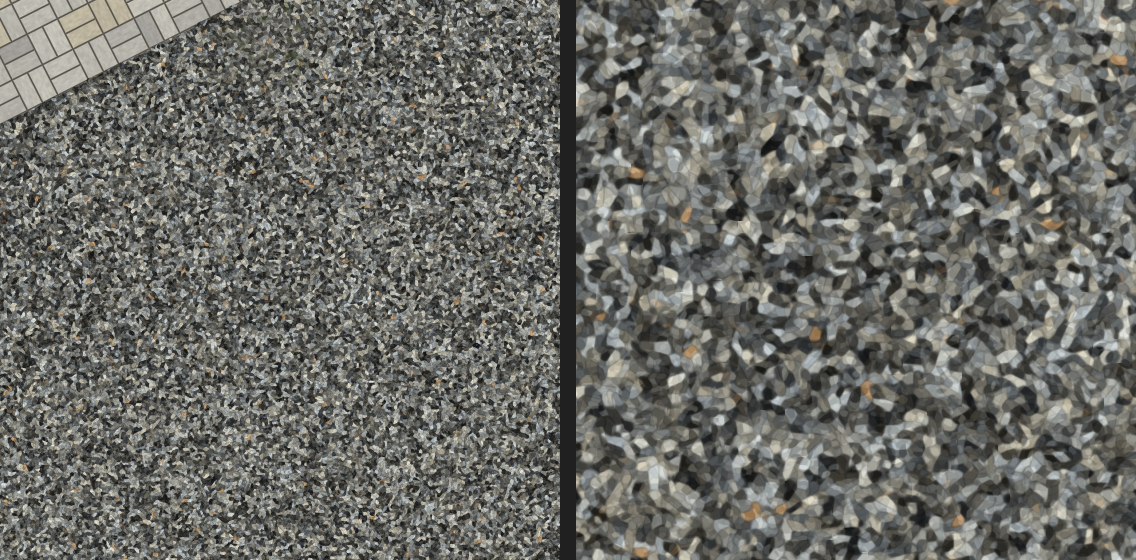
Left, the full canvas; right, a detail of the centre.
Give the GLSL for this texture, as a three.js fragment shader.

```glsl
varying vec2 vUv;

const float GRAIN_SCALE = 142.0;   // coarse grains across the canvas
const float FINE_SCALE = 225.0;    // chips between the grains
const float FINE_SHARE = 0.40;
const float GRAIN_STRETCH = 1.5;   // elongation of each grain
const float GRAIN_SHARPNESS = 12.0;
const float GAP_SHADE = 0.86;
const float TONE_DARK = 0.18;
const float TONE_LIGHT = 0.77;
const float TONE_BIAS = 1.25;
const float OCHRE_SHARE = 0.008;
const vec3 STONE_TINT = vec3(1.0, 1.005, 0.96);
const vec3 WARM_SHIFT = vec3(0.045, 0.005, -0.06);
const vec3 OCHRE = vec3(0.68, 0.55, 0.40);
const vec3 GRAVEL_MEAN = vec3(0.43, 0.43, 0.41);
const vec3 SOIL = vec3(0.46, 0.43, 0.38);
const vec3 WEED = vec3(0.22, 0.26, 0.14);
const vec2 WEED_CENTER = vec2(0.48, 0.93);

const vec2 PAVING_CORNER = vec2(0.0, 0.7775);
const float PAVING_ANGLE = 0.470;
const float PAVING_PHASE = 0.095;
const float BLOCK_SIZE = 0.061;    // a block holds two bricks
const vec3 BRICK_GREY = vec3(0.62, 0.61, 0.59);
const vec3 BRICK_PALE = vec3(0.76, 0.75, 0.71);
const vec3 BRICK_SAND = vec3(0.75, 0.71, 0.60);
const vec3 JOINT = vec3(0.34, 0.33, 0.30);

vec3 hash3(vec2 p) {
  vec3 h = fract(p.xyx * vec3(0.1031, 0.1030, 0.0973));
  h += dot(h, h.yxz + 33.33);
  return fract((h.xxy + h.yzz) * h.zyx);
}

float noise(vec2 p) {
  vec2 i = floor(p), f = fract(p);
  f = f * f * (3.0 - 2.0 * f);
  float low = mix(hash3(i).x, hash3(i + vec2(1.0, 0.0)).x, f.x);
  float high = mix(hash3(i + vec2(0.0, 1.0)).x, hash3(i + 1.0).x, f.x);
  return mix(low, high, f.y);
}

vec2 rotate(vec2 p, float angle) {
  float c = cos(angle), s = sin(angle);
  return vec2(c * p.x + s * p.y, c * p.y - s * p.x);
}

vec3 stoneColor(vec2 id) {
  vec3 h = hash3(id + 71.0);
  float tone = mix(TONE_DARK, TONE_LIGHT, pow(h.x, TONE_BIAS));
  vec3 stone = tone * STONE_TINT * (1.0 + (2.0 * h.y - 1.0) * WARM_SHIFT);
  return mix(stone, OCHRE, step(1.0 - OCHRE_SHARE, h.z));
}

// Soft cells, each stretched along its own direction
vec3 gravelLayer(vec2 p) {
  vec2 cell = floor(p);
  vec3 sum = vec3(0.0);
  float total = 0.0, nearest = 9.0, second = 9.0;
  for (int y = -1; y <= 1; y++) {
    for (int x = -1; x <= 1; x++) {
      vec2 id = cell + vec2(float(x), float(y));
      vec3 h = hash3(id);
      vec2 toSeed = rotate(p - id - h.xy, h.z * 3.1416);
      float d = length(toSeed * vec2(1.0 / GRAIN_STRETCH, GRAIN_STRETCH));
      float weight = exp(-GRAIN_SHARPNESS * d);
      sum += weight * stoneColor(id);
      total += weight;
      second = min(second, max(nearest, d));
      nearest = min(nearest, d);
    }
  }
  float body = smoothstep(0.0, 0.35, second - nearest);
  return sum / total * mix(GAP_SHADE, 1.0, body);
}

vec3 gravel(vec2 uv) {
  vec3 fine = gravelLayer(uv * FINE_SCALE + 300.0);
  vec3 color = gravelLayer(uv * GRAIN_SCALE) + FINE_SHARE * (fine - GRAVEL_MEAN);
  color *= 0.97 + 0.06 * noise(uv * 9.0) + 0.06 * (noise(uv * 31.0) - 0.5);

  // Soil and small weeds near the paving
  float patchMask = 1.0 - smoothstep(0.03, 0.14, length((uv - WEED_CENTER) * vec2(1.0, 1.3)));
  float tuft = smoothstep(0.70, 0.90, noise(uv * 60.0 + 17.0));
  color = mix(color, SOIL, 0.18 * patchMask);
  return mix(color, WEED, 0.5 * patchMask * tuft);
}

// Basket weave: pairs of bricks turned in every other block
vec3 paving(vec2 q) {
  vec2 grid = q / BLOCK_SIZE + vec2(PAVING_PHASE, 0.0);
  vec2 block = floor(grid), f = fract(grid);
  if (mod(block.x + block.y, 2.0) < 0.5) f = f.yx;
  float side = floor(f.x * 2.0);
  vec2 local = vec2(f.x - 0.5 * side, f.y);
  vec2 border = min(local, vec2(0.5, 1.0) - local);
  vec3 h = hash3(block * vec2(2.0, 1.0) + vec2(side, 0.0) + 40.0);
  vec3 brick = mix(BRICK_GREY, BRICK_PALE, sqrt(h.x));
  brick = mix(brick, BRICK_SAND, 0.7 * step(0.78, h.y));
  brick *= 0.93 + 0.09 * noise(local * vec2(16.0, 7.0) + h.xy * 90.0)
         + 0.06 * noise(q * 260.0);
  return mix(JOINT, brick, smoothstep(0.004, 0.045, min(border.x, border.y)));
}

void main() {
  vec2 q = rotate(vUv - PAVING_CORNER, PAVING_ANGLE);
  float edge = q.y + 0.005 * (noise(vUv * 75.0) - 0.5);
  vec3 ground = gravel(vUv) * mix(0.85, 1.0, smoothstep(0.0, 0.016, -edge));
  vec3 color = mix(ground, paving(q), smoothstep(-0.0015, 0.0015, edge));
  gl_FragColor = vec4(clamp(color, 0.0, 1.0), 1.0);
}
```
